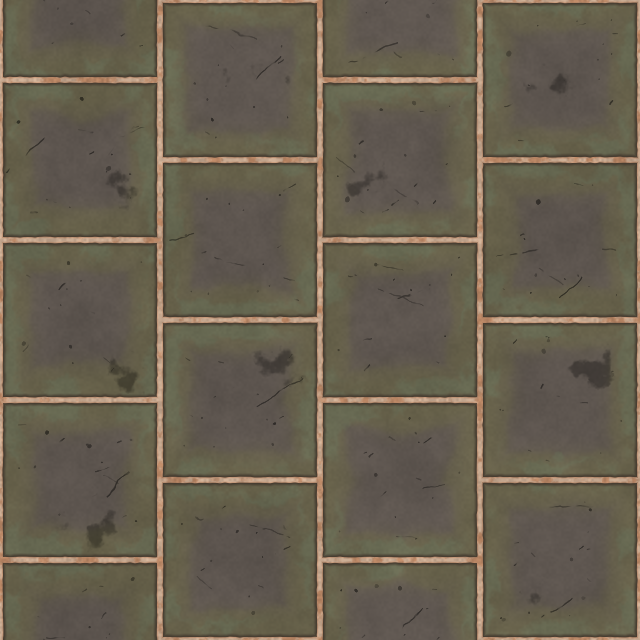
Give the GLSL for this texture, as a WebGL 1 fragment shader.

```glsl
precision highp float;
// Worn olive-brown square tiles in four columns, every other column shifted by half a tile.
// Distance to the tile edge drives the grout, dark rim and glaze bands; wrapped value noise
// and hashed strokes add mottling, green patina, scratches, pits and stains.

#define GRID 4.0
#define JOINT 0.0175
#define RIM_END 0.046
#define PATINA 0.62
#define WEAR 0.55
#define CORE vec3(0.363, 0.332, 0.308)
#define OLIVE vec3(0.402, 0.380, 0.290)
#define GREEN vec3(0.405, 0.430, 0.340)
#define RIM vec3(0.270, 0.230, 0.185)
#define GROUT vec3(0.770, 0.655, 0.560)
#define RUST vec3(0.690, 0.470, 0.330)

uniform vec2 u_resolution;

float hash(vec2 p) {
  vec3 a = fract(p.xyx * vec3(0.1031, 0.1030, 0.0973));
  a += dot(a, a.yzx + 33.33);
  return fract((a.x + a.y) * a.z);
}

vec2 hash2(vec2 p) {
  return vec2(hash(p), hash(p + 71.7));
}

// Value noise with n cells across the canvas; wraps at its borders.
float noise(vec2 uv, float n, float seed) {
  vec2 p = uv * n, i = floor(p), f = fract(p);
  f = f * f * (3.0 - 2.0 * f);
  vec2 a = mod(i, n) + seed, b = mod(i + 1.0, n) + seed;
  return mix(mix(hash(a), hash(vec2(b.x, a.y)), f.x),
             mix(hash(vec2(a.x, b.y)), hash(b), f.x), f.y);
}

float fbm(vec2 uv, float n, float seed) {
  float sum = 0.0, amp = 0.533;
  for (int k = 0; k < 4; k++) {
    sum += amp * noise(uv, n, seed);
    n *= 2.0;
    amp *= 0.5;
  }
  return sum;
}

float segment(vec2 p, vec2 halfSpan) {
  float t = clamp(dot(p, halfSpan) / dot(halfSpan, halfSpan), -1.0, 1.0);
  return length(p - halfSpan * t);
}

// Darkness of the scratches, pits and stain of one tile.
float wearMask(vec2 q, vec2 id, vec2 uv, float soft) {
  vec2 bent = q + 0.05 * (vec2(fbm(uv, 32.0, 11.0), fbm(uv, 32.0, 47.0)) - 0.5);
  float gaps = smoothstep(0.25, 0.6, noise(uv, 96.0, 5.0));
  float mask = 0.0;
  for (int k = 0; k < 9; k++) {
    vec2 key = id * 13.0 + float(k) * vec2(5.3, 9.1) + 3.0;
    vec2 shape = hash2(key + 19.0);
    float angle = 1.7 * (shape.x - 0.45);
    float reach = 0.012 + 0.16 * pow(shape.y, 5.0);
    vec2 center = (hash2(key) - 0.5) * 0.74;
    float scratch = segment(bent - center, reach * vec2(cos(angle), sin(angle)));
    scratch = 1.0 - smoothstep(0.001, 0.001 + soft, scratch);
    mask = max(mask, scratch * gaps * (0.35 + 0.5 * shape.x));

    vec2 spot = (hash2(key + 37.0) - 0.5) * 0.78;
    float radius = 0.002 + 0.013 * pow(shape.x, 6.0);
    float pit = 1.0 - smoothstep(radius, radius + soft, length(bent - spot));
    mask = max(mask, pit * (0.3 + 0.6 * shape.y));
  }
  vec2 stainAt = (hash2(id * 7.0 + 23.0) - 0.5) * 0.7;
  float spread = length((bent - stainAt) * vec2(1.0, 1.3));
  float stain = 1.0 - smoothstep(0.03, 0.13, spread + 0.45 * (fbm(uv, 40.0, 61.0) - 0.45));
  return max(mask, 0.55 * stain * step(0.55, hash(id + 29.0)));
}

void main() {
  // Staggered grid
  vec2 uv = gl_FragCoord.xy / u_resolution;
  vec2 g = uv * GRID;
  float column = floor(g.x);
  g.y += 0.5 * mod(column + 1.0, 2.0);
  vec2 id = vec2(column, mod(floor(g.y), GRID));
  vec2 q = fract(g) - 0.5;
  float edge = 0.5 - max(abs(q.x), abs(q.y));
  float soft = max(0.006, GRID / min(u_resolution.x, u_resolution.y));

  float cloud = fbm(uv, 16.0, 2.0);
  float flakes = fbm(uv, 48.0, 31.0);
  float grain = noise(uv, 256.0, 17.0) - 0.5;
  float tone = hash(id + 41.0) - 0.5;

  // Glaze: purplish core, olive border, broken green patina
  float depth = edge + 0.13 * (cloud - 0.5) + 0.05 * tone;
  float core = 0.65 * smoothstep(0.07, 0.32, depth) + 0.35 * smoothstep(0.17, 0.23, depth);
  vec3 color = mix(OLIVE, CORE, core);
  float band = 1.0 - smoothstep(0.10, 0.15, edge + 0.16 * (flakes - 0.5));
  float patches = smoothstep(0.44, 0.62, 0.6 * noise(uv, 20.0, 53.0) + 0.4 * flakes);
  color = mix(color, GREEN, PATINA * band * patches);
  color *= 1.0 + 0.13 * (cloud - 0.5) + 0.10 * (flakes - 0.5) + 0.05 * grain + 0.04 * tone;
  color *= 1.0 - WEAR * wearMask(q, id, uv, soft);

  // Dark rim and sandy grout
  float rough = edge + 0.007 * (noise(uv, 128.0, 7.0) - 0.5);
  color = mix(RIM, color, smoothstep(JOINT, RIM_END, rough));
  float rust = 0.75 * smoothstep(0.48, 0.72, fbm(uv, 56.0, 83.0));
  vec3 grout = mix(GROUT, RUST, max(rust, 0.5 * smoothstep(0.006, JOINT, rough)));
  grout *= 1.0 + 0.16 * grain + 0.12 * (flakes - 0.5);
  color = mix(grout, color, smoothstep(JOINT - 0.5 * soft, JOINT + 0.7 * soft, rough));

  gl_FragColor = vec4(color, 1.0);
}
```
